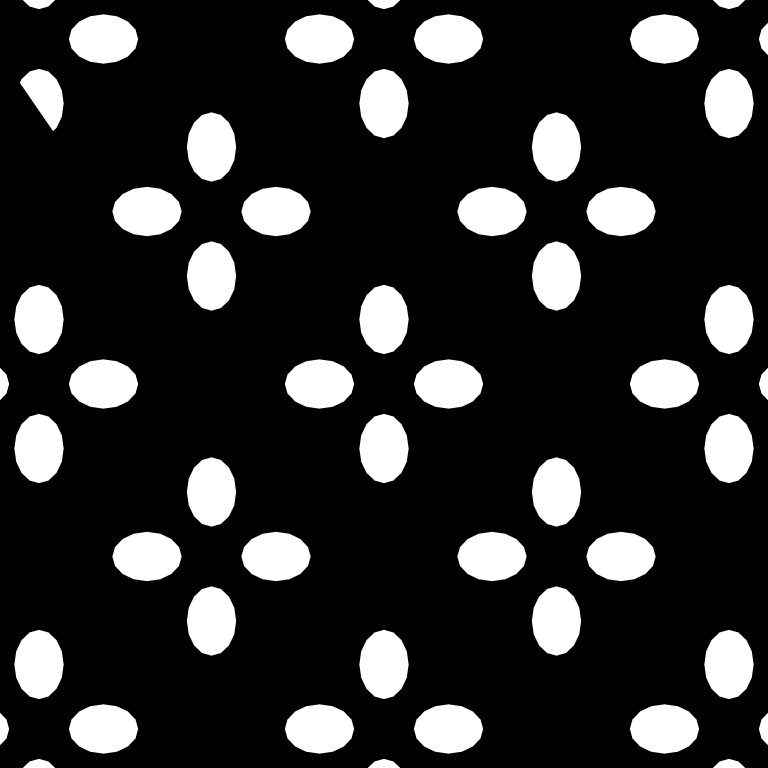
Give the GLSL for this pattern, as a Shadertoy shader.

```glsl
// Staggered four-petal flowers in white on black, with one worn flower in the upper left corner.

const float TAU = 6.2831853;
const float PERIOD = 0.4492;                    // spacing of flowers in a row
const float PETAL_OFFSET = 0.084;               // flower centre to petal centre
const vec2 PETAL_RADII = vec2(0.0451, 0.0321);  // along and across the petal
const float PETAL_SIDES = 16.0;
const vec3 GROUND = vec3(0.0);
const vec3 PETAL = vec3(1.0);

// Offset from the nearest point of a square lattice
vec2 repeatCentered(vec2 p, float period) {
    return p - period * floor(p / period + 0.5);
}

// Signed distance to the facets of a stretched regular polygon
float facetedEllipse(vec2 p, vec2 radii, float sides) {
    vec2 unitPos = p / radii;
    float sector = TAU / sides;
    float angle = atan(unitPos.y, unitPos.x + 1e-7);
    float facetAngle = (floor(angle / sector) + 0.5) * sector;
    vec2 facetNormal = vec2(cos(facetAngle), sin(facetAngle));
    return (dot(unitPos, facetNormal) - cos(0.5 * sector)) / length(facetNormal / radii);
}

// Four petals folded onto the one pointing right
float flower(vec2 p, float petalOffset, vec2 radii, float sides) {
    vec2 q = abs(p);
    if (q.y > q.x) q = q.yx;
    return facetedEllipse(q - vec2(petalOffset, 0.0), radii, sides);
}

// Signed distance to the half-plane behind a line through a point
float halfPlane(vec2 p, vec2 point, vec2 normal) {
    return dot(p - point, normalize(normal));
}

// Corner wear: a slanted cut joined to a narrow edge strip
float wornArea(vec2 p) {
    float slantedCut = halfPlane(p, vec2(0.026, 0.8919), vec2(48.0, 33.0));
    float edgeStrip = halfPlane(p, vec2(0.013, 0.0), vec2(1.0, 0.0));
    float lowerLimit = 0.78 - p.y;
    return max(min(slantedCut, edgeStrip), lowerLimit);
}

float coverage(float signedDistance, float pixel) {
    return clamp(0.5 - signedDistance / pixel, 0.0, 1.0);
}

void mainImage(out vec4 fragColor, in vec2 fragCoord) {
    float canvas = min(iResolution.x, iResolution.y);
    float pixel = 1.0 / canvas;
    vec2 centered = (fragCoord - 0.5 * iResolution.xy) / canvas;

    // Two interleaved lattices, half a period apart
    float shape = 1.0;
    for (int i = 0; i < 2; i++) {
        vec2 local = repeatCentered(centered - 0.5 * PERIOD * float(i), PERIOD);
        shape = min(shape, flower(local, PETAL_OFFSET, PETAL_RADII, PETAL_SIDES));
    }

    // Remove the worn part, then colour
    shape = max(shape, -wornArea(centered + 0.5));
    fragColor = vec4(mix(GROUND, PETAL, coverage(shape, pixel)), 1.0);
}
```
